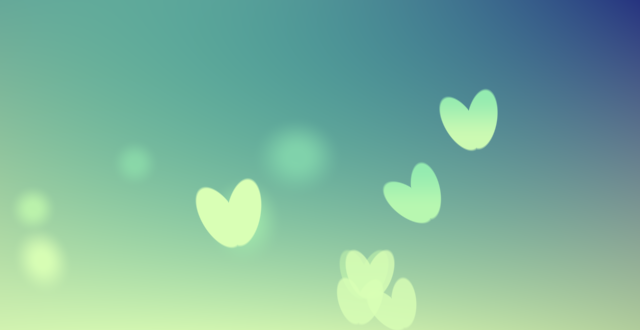
This background is drawn by a WebGL 2 fragment shader. Its source:

```glsl
#version 300 es
precision highp float;
uniform vec2 u_resolution;
out vec4 outColor;

// Smooth curve through three colours at t = 0, 0.5 and 1
vec3 blend3(vec3 a, vec3 b, vec3 c, float t) {
    return a * (1.0 - t) * (1.0 - 2.0 * t) + b * 4.0 * t * (1.0 - t) + c * t * (2.0 * t - 1.0);
}

// Position in a heart's frame: tip at the origin, height one
vec2 heartFrame(vec2 p, vec2 tip, float size, float tilt) {
    vec2 d = (p - tip) / size;
    float c = cos(tilt), s = sin(tilt);
    return vec2(c * d.x + s * d.y, c * d.y - s * d.x);
}

// Two mirrored leaning ellipses joined at the tip
float heartMask(vec2 q, float size) {
    vec2 e = vec2(abs(q.x) - 0.2, q.y - 0.5);
    vec2 lean = vec2(0.35, 0.937);
    vec2 k = vec2(dot(e, lean) / 0.53, dot(e, vec2(lean.y, -lean.x)) / 0.265);
    float dist = (length(k) - 1.0) * 0.265 * size;
    float edge = 0.9 / u_resolution.y;
    return 1.0 - smoothstep(-edge, edge, dist);
}

void addHeart(inout vec3 color, vec2 p, vec2 tip, float size, float tilt,
              vec3 low, vec3 high, float alpha) {
    vec2 q = heartFrame(p, tip, size, tilt);
    vec3 tint = mix(low, high, smoothstep(0.15, 1.0, (p.y - tip.y) / size));
    color = mix(color, tint, heartMask(q, size) * alpha);
}

void addGlow(inout vec3 color, vec2 p, vec2 center, vec2 radius, vec3 tint, float alpha) {
    float r = length((p - center) / radius);
    color = mix(color, tint, alpha * (1.0 - smoothstep(0.15, 1.0, r)));
}

void main() {
    vec2 uv = gl_FragCoord.xy / u_resolution;
    vec2 p = gl_FragCoord.xy / u_resolution.y;
    p.x *= 1.939 * u_resolution.y / u_resolution.x;

    // Sky: pale lime below, teal above, deep blue at the upper right
    vec3 bottom = blend3(vec3(0.82, 0.95, 0.69), vec3(0.80, 0.94, 0.68), vec3(0.69, 0.80, 0.61), uv.x);
    vec3 middle = blend3(vec3(0.58, 0.78, 0.62), vec3(0.41, 0.68, 0.61), vec3(0.41, 0.51, 0.56), uv.x);
    vec3 top = blend3(vec3(0.40, 0.66, 0.60), vec3(0.31, 0.58, 0.59), vec3(0.15, 0.20, 0.50), uv.x);
    vec3 color = blend3(bottom, middle, top, uv.y);

    // Soft lights
    vec3 lime = vec3(0.85, 1.0, 0.71);
    vec3 mint = vec3(0.58, 0.92, 0.69);
    addGlow(color, p, vec2(0.409, 0.505), vec2(0.075), mint, 0.55);
    addGlow(color, p, vec2(0.90, 0.525), vec2(0.14, 0.125), vec3(0.52, 0.85, 0.68), 0.85);
    addGlow(color, p, vec2(0.10, 0.367), vec2(0.075), vec3(0.76, 0.98, 0.68), 0.8);
    addGlow(color, p, vec2(0.74, 0.33), vec2(0.12, 0.14), vec3(0.65, 0.94, 0.68), 0.75);
    vec2 orb = heartFrame(p, vec2(0.128, 0.21), 1.0, 0.4);
    addGlow(color, orb, vec2(0.0), vec2(0.09, 0.11), lime, 0.95);

    // Floating hearts
    addHeart(color, p, vec2(0.720, 0.254), 0.193, 0.20, lime, lime, 1.0);
    addHeart(color, p, vec2(1.444, 0.548), 0.171, 0.20, vec3(0.80, 0.98, 0.70), mint, 1.0);
    addHeart(color, p, vec2(1.306, 0.335), 0.163, 0.56, vec3(0.72, 0.97, 0.69), mint, 1.0);

    // Overlapping cluster near the lower edge
    addHeart(color, p, vec2(1.103, 0.096), 0.145, 0.0, vec3(0.74, 0.94, 0.67), vec3(0.70, 0.90, 0.66), 0.85);
    addHeart(color, p, vec2(1.086, 0.018), 0.137, -0.05, lime, lime, 0.8);
    addHeart(color, p, vec2(1.225, 0.005), 0.143, 0.40, lime, lime, 0.8);
    addHeart(color, p, vec2(1.121, 0.096), 0.145, 0.0, lime, lime, 0.8);

    outColor = vec4(clamp(color, 0.0, 1.0), 1.0);
}
```
